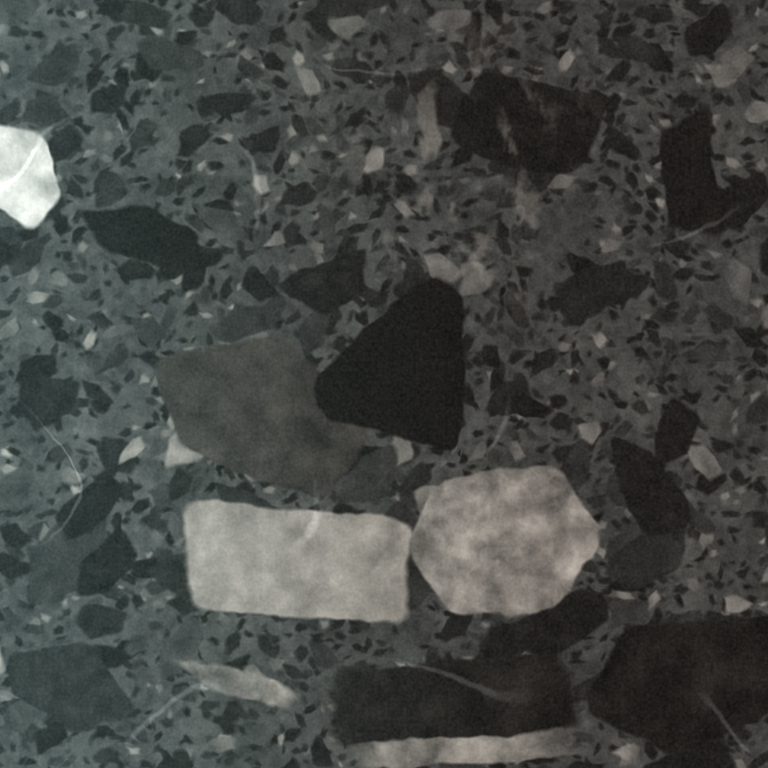
This texture is drawn by a three.js fragment shader. Its source:

```glsl
// Dark polished breccia: angular dark and pale stone clasts in a speckled grey matrix.
varying vec2 vUv;

const vec3 MATRIX = vec3(0.295, 0.292, 0.280);
const vec3 DARK = vec3(0.135, 0.125, 0.115);
const vec3 BROWN = vec3(0.255, 0.238, 0.220);
const vec3 PALE = vec3(0.610, 0.580, 0.545);
const vec3 WHITE = vec3(0.760, 0.740, 0.710);
const vec3 HAZE = vec3(0.030, 0.085, 0.090);   // cool sheen on the left
const float EDGE = 0.0028;                     // half width of soft edges
const float GRAIN = 0.050;                     // fine surface noise
const float TAU = 6.2831853;

vec2 hash2(vec2 p) {
  vec3 q = fract(p.xyx * vec3(0.1031, 0.1030, 0.0973));
  q += dot(q, q.yzx + 33.33);
  return fract((q.xx + q.yz) * q.zy);
}

float gradDot(vec2 cell, vec2 corner, vec2 f) {
  return dot(hash2(cell + corner) * 2.0 - 1.0, f - corner);
}

float gradientNoise(vec2 p) {
  vec2 i = floor(p), f = fract(p);
  vec2 u = f * f * f * (f * (f * 6.0 - 15.0) + 10.0);
  vec2 e = vec2(1.0, 0.0);
  return mix(mix(gradDot(i, e.yy, f), gradDot(i, e.xy, f), u.x),
             mix(gradDot(i, e.yx, f), gradDot(i, e.xx, f), u.x), u.y);
}

float fbm(vec2 p) {
  float sum = 0.0, amp = 1.0;
  for (int k = 0; k < 4; k++) {
    sum += amp * gradientNoise(p);
    p = mat2(1.6, 1.2, -1.2, 1.6) * p + 17.3;
    amp *= 0.55;
  }
  return sum;
}

vec2 rotate(vec2 p, float a) {
  return vec2(cos(a) * p.x + sin(a) * p.y, cos(a) * p.y - sin(a) * p.x);
}

float smoothMax(float a, float b, float k) {
  float h = max(k - abs(a - b), 0.0) / k;
  return max(a, b) + h * h * k * 0.25;
}

// Signed distance to a rounded irregular polygon of about unit inner radius.
float stone(vec2 q, float sides, float jitter, vec2 seed) {
  float d = length(q) - 1.5;
  for (int k = 0; k < 7; k++) {
    if (float(k) >= sides) break;
    vec2 h = hash2(seed + float(k) * 7.7) - 0.5;
    float a = (float(k) + h.x * jitter) * TAU / sides;
    d = smoothMax(d, dot(q, vec2(cos(a), sin(a))) - 1.0 - h.y * jitter, 0.22);
  }
  return d;
}

// One layer of small clasts, one candidate per jittered grid cell.
vec3 scatter(vec3 c, vec2 p, float cells, float density, float paleShare) {
  vec2 base = floor(p * cells);
  for (int j = -1; j <= 1; j++) {
    for (int i = -1; i <= 1; i++) {
      vec2 cell = base + vec2(float(i), float(j)) + cells * 2.0;
      vec2 pick = hash2(cell), spot = hash2(cell + 71.0), form = hash2(cell + 137.0);
      if (pick.x > density) continue;
      vec2 q = p * cells + cells * 2.0 - cell - mix(vec2(0.15), vec2(0.85), spot);
      float radius = mix(0.16, 0.38, form.x);
      q = rotate(q, (form.y - 0.5) * 2.6) / (radius * vec2(1.35, 0.8));
      if (length(q) > 2.4) continue;
      float d = stone(q, 5.0, 0.6, cell) * radius / cells;
      float tint = fract(pick.x * 37.0 + form.y);
      vec3 tone = mix(DARK, MATRIX, 0.75 * tint * tint);
      if (pick.y < paleShare) tone = mix(MATRIX, PALE, 0.25 + 0.6 * tint);
      tone *= 1.0 + 0.35 * gradientNoise(p * 45.0 + cell);
      c = mix(c, tone, 0.92 * smoothstep(EDGE, -EDGE, d));
    }
  }
  return c;
}

// One large clast with mottled filling.
vec3 clast(vec3 c, vec2 p, vec2 centre, vec2 size, float turn, float sides, vec3 tone, float mottle) {
  vec2 q = rotate(p - centre, turn) / size;
  float d = stone(q, sides, 0.25, centre * 91.0) * min(size.x, size.y);
  float stain = fbm(p * 17.0 + centre * 40.0);
  return mix(c, tone * (1.0 + mottle * stain), smoothstep(EDGE, -EDGE, d));
}

void main() {
  vec2 warp = vec2(gradientNoise(vUv * 13.0), gradientNoise(vUv * 13.0 + 50.0));
  vec2 fray = vec2(gradientNoise(vUv * 55.0), gradientNoise(vUv * 55.0 + 90.0));
  vec2 p = vUv + 0.014 * warp + 0.004 * fray;

  // Matrix with clouds and a pale crushed patch
  vec3 c = MATRIX * (1.0 + 0.30 * fbm(vUv * 14.0) + 0.25 * gradientNoise(vUv * 70.0));
  float patchMask = smoothstep(0.22, 0.02, length((vUv - vec2(0.60, 0.78)) * vec2(0.9, 0.8)));
  c = scatter(c, p, 62.0, 0.62, 0.12);
  c = scatter(c, p, 35.0, 0.58, 0.13);
  c = scatter(c, p, 18.0, 0.55, 0.14);
  c = scatter(c, p, 10.0, 0.42, 0.10);
  c = scatter(c, p, 5.0, 0.36, 0.0);
  c = mix(c, PALE * 0.85, 0.75 * patchMask * smoothstep(0.05, 0.40, fbm(p * vec2(17.0, 12.0))));

  // Large clasts
  c = clast(c, p, vec2(0.34, 0.46), vec2(0.12, 0.085), -0.5, 5.0, BROWN, 0.45);
  c = clast(c, p, vec2(0.90, 0.11), vec2(0.13, 0.085), 0.2, 5.0, DARK * 1.1, 0.5);
  c = clast(c, p, vec2(0.60, 0.09), vec2(0.16, 0.045), 0.05, 4.0, DARK * 1.2, 0.5);
  c = clast(c, p, vec2(0.60, 0.025), vec2(0.14, 0.018), 0.06, 4.0, PALE * 0.85, 0.7);
  c = clast(c, p, vec2(0.31, 0.11), vec2(0.08, 0.018), -0.35, 5.0, PALE * 0.8, 0.8);
  c = clast(c, p, vec2(0.90, 0.77), vec2(0.036, 0.072), 0.08, 4.0, DARK, 0.3);
  c = clast(c, p, vec2(0.19, 0.69), vec2(0.072, 0.035), -0.35, 5.0, DARK, 0.25);
  c = clast(c, p, vec2(0.025, 0.77), vec2(0.045, 0.058), 0.3, 5.0, WHITE, 0.45);
  c = clast(c, p, vec2(0.53, 0.52), vec2(0.083), 0.17, 3.0, DARK * 0.95, 0.15);
  c = clast(c, p, vec2(0.378, 0.265), vec2(0.138, 0.077), -0.15, 4.0, PALE, 0.35);
  c = clast(c, p, vec2(0.655, 0.30), vec2(0.108, 0.098), 0.5, 6.0, PALE * 0.92, 0.75);

  // Faint hairline veins
  float line = abs(gradientNoise(p * vec2(3.0, 4.0) + 8.0));
  float broken = smoothstep(0.0, 0.3, gradientNoise(vUv * 6.0 + 31.0));
  c += 0.13 * broken * smoothstep(0.014, 0.002, line);

  // Cool light from the left, dim right side, fine grain
  float glow = smoothstep(0.72, -0.05, vUv.x + 0.08 * (vUv.y - 0.5));
  c = c * mix(0.90, 1.08, glow) + HAZE * glow;
  c += GRAIN * (gradientNoise(vUv * 240.0) + 0.6 * gradientNoise(vUv * 130.0 + 9.0));
  gl_FragColor = vec4(clamp(c, 0.0, 1.0), 1.0);
}
```
